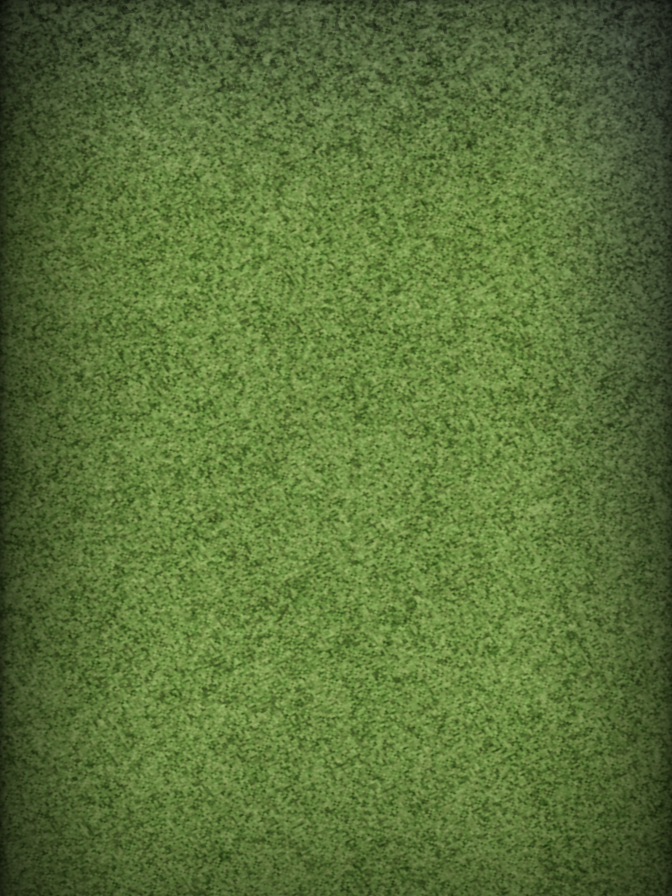
Write a Shadertoy shader that draws this texture.

```glsl
// A closely mown lawn of fine grass grain, dimming towards its borders.

float hash(vec2 cell) {
    vec3 q = fract(vec3(cell.xyx) * 0.1031);
    q += dot(q, q.yzx + 33.33);
    return fract((q.x + q.y) * q.z);
}

float valueNoise(vec2 p) {
    vec2 cell = floor(p);
    vec2 f = fract(p);
    f = f * f * (3.0 - 2.0 * f);
    float low = mix(hash(cell), hash(cell + vec2(1.0, 0.0)), f.x);
    float high = mix(hash(cell + vec2(0.0, 1.0)), hash(cell + 1.0), f.x);
    return mix(low, high, f.y);
}

// Noise on a turned grid, so that no layer shows the canvas axes
float turnedNoise(vec2 p, float angle, float density) {
    float c = cos(angle);
    float s = sin(angle);
    vec2 q = vec2(c * p.x + s * p.y, c * p.y - s * p.x);
    return valueNoise(q * density + 900.0) - 0.5;
}

// Grass tone around 0.5, from single blade tips up to soft patches
float grassTone(vec2 p, float contrast, float coarseness) {
    vec2 lying = p * vec2(0.88, 1.06);
    float tips = turnedNoise(lying, 0.5, 400.0);
    float blades = turnedNoise(lying, 1.1, 280.0);
    float clumps = turnedNoise(lying, 0.2, 150.0);
    float tufts = turnedNoise(lying, 0.8, 62.0);
    float drifts = turnedNoise(lying, 0.3, 28.0);
    float patches = turnedNoise(p, 0.4, 10.0);
    float grain = mix(0.52, 0.40, coarseness) * tips + 0.36 * blades
                + mix(0.12, 0.28, coarseness) * clumps;
    return 0.5 + contrast * grain + 0.10 * tufts + 0.08 * drifts + 0.08 * patches;
}

vec3 grassColor(float tone) {
    vec3 shadow = vec3(0.18, 0.27, 0.08);
    vec3 leaf = vec3(0.435, 0.56, 0.26);
    vec3 tip = vec3(0.63, 0.735, 0.44);
    return tone < 0.5 ? mix(shadow, leaf, max(tone, 0.0) * 2.0)
                      : mix(leaf, tip, min(tone, 1.0) * 2.0 - 1.0);
}

// Brightness rising from edgeLight to 1 over the given width
float edgeShade(float dist, float width, float edgeLight) {
    float t = clamp(dist / width, 0.0, 1.0);
    return mix(edgeLight, 1.0, 1.0 - (1.0 - t) * (1.0 - t));
}

float borderLight(vec2 uv) {
    float sides = edgeShade(uv.x, 0.30, 0.45) * edgeShade(1.0 - uv.x, 0.28, 0.49);
    float ends = edgeShade(uv.y, 0.26, 0.68) * edgeShade(1.0 - uv.y, 0.32, 0.64);
    float rim = edgeShade(uv.x, 0.022, 0.70) * edgeShade(1.0 - uv.x, 0.022, 0.80)
              * edgeShade(1.0 - uv.y, 0.012, 0.80);
    return sides * ends * rim;
}

void mainImage(out vec4 fragColor, in vec2 fragCoord) {
    vec2 uv = fragCoord / iResolution.xy;
    vec2 p = fragCoord / iResolution.y;

    // Rougher grain near the top
    float topZone = smoothstep(0.72, 1.05, uv.y);
    float rightZone = smoothstep(0.75, 1.02, uv.x) * smoothstep(0.1, 0.9, uv.y);
    vec3 color = grassColor(grassTone(p, 1.13 + 0.25 * topZone, topZone));

    // Slight drift between yellowish and bluish blades
    float hue = turnedNoise(p, 0.9, 170.0);
    color += hue * vec3(0.05, 0.0, 0.03);

    // Cool, greyed grass at the top and right
    float luma = dot(color, vec3(0.3, 0.59, 0.11));
    vec3 coolGrey = luma * vec3(0.90, 1.05, 0.84);
    float greying = clamp(0.50 * topZone + 0.60 * rightZone, 0.0, 0.85);
    color = mix(color, coolGrey, greying);

    // Dark specks between the coarse blades
    float specks = smoothstep(0.24, 0.40, turnedNoise(p, 0.3, 150.0));
    color *= 1.0 - specks * (0.04 + 0.32 * topZone);

    color *= borderLight(uv);
    fragColor = vec4(clamp(color, 0.0, 1.0), 1.0);
}
```
